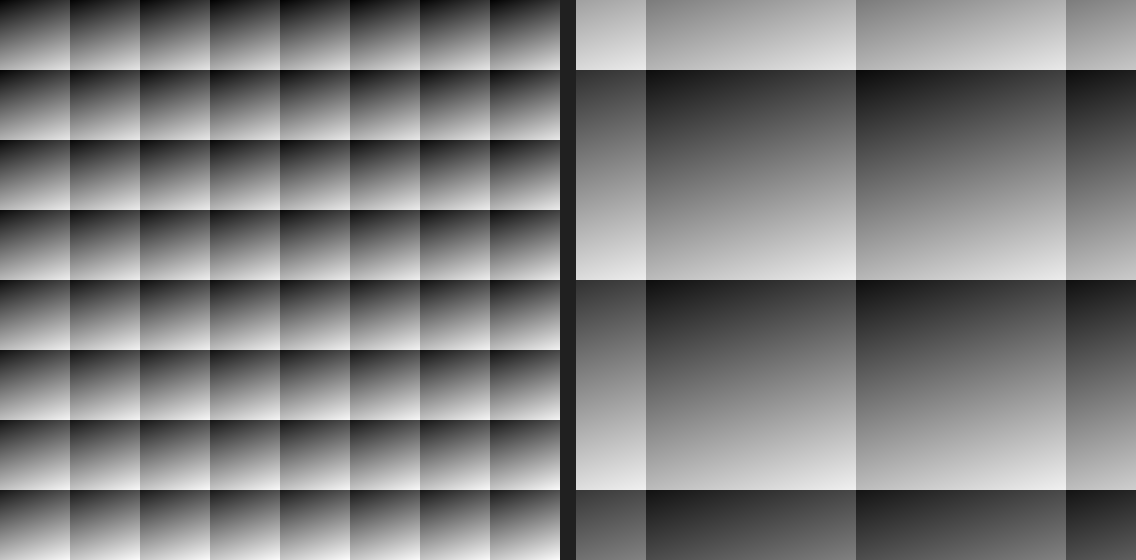
Left: the whole. Right: its middle third, enlarged.
Give the GLSL for this pattern, as a three.js fragment shader.

```glsl
varying vec2 vUv;

float hash(vec2 p) {
  return fract(sin(dot(p, vec2(127.1, 311.7))) * 437.585);
}

// Grey ramp of one tile: dark at upper left, light at lower right
float tileShade(vec2 uv) {
  vec2 grid = uv * 8.0;
  vec2 cell = mod(floor(grid), 8.0);
  vec2 local = fract(grid);
  float ramp = 0.06 + 0.21 * local.x + 0.68 * (1.0 - local.y);

  // Lower rows are a little lighter, with a faint change per tile
  float rowLift = mix(0.035, -0.055, cell.y / 7.0);
  float jitter = 0.016 * (hash(cell) - 0.5);
  return clamp(ramp + rowLift + jitter, 0.0, 1.0);
}

void main() {
  // Average samples across the footprint to smooth the tile edges
  vec2 footprint = fwidth(vUv);
  float shade = 0.0;
  for (int j = 0; j < 4; j++) {
    for (int i = 0; i < 4; i++) {
      vec2 offset = (vec2(float(i), float(j)) + 0.5) / 4.0 - 0.5;
      shade += tileShade(vUv + offset * footprint) / 16.0;
    }
  }
  gl_FragColor = vec4(vec3(shade), 1.0);
}
```
